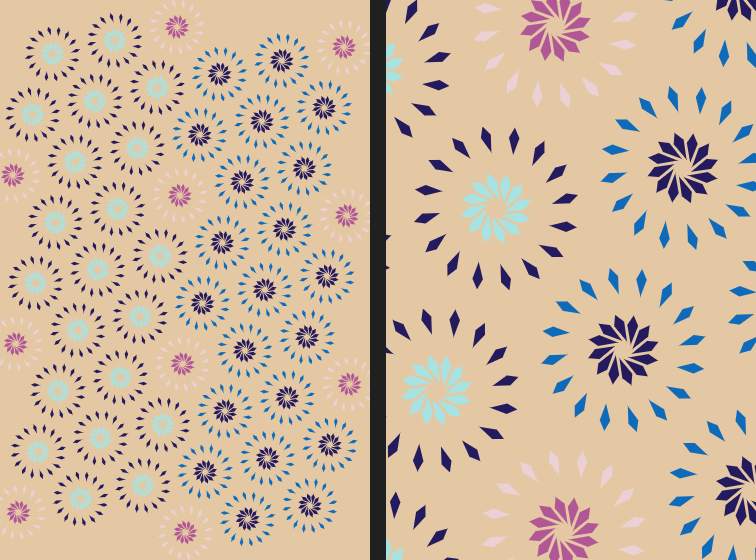
Left: the whole. Right: its middle third, enlarged.
Give the GLSL for this pattern, as a Shadertoy shader.

```glsl
// Firework blossoms on a sandy ground: each is a leaning rosette of kite petals
// inside a ring of loose petals. Blossoms sit on a slanted hexagonal lattice;
// the lattice index picks the pink accents, the side picks the other palettes.

const float DESIGN_HEIGHT = 768.0;   // design units per canvas height
const float TAU = 6.2831853;

const vec3 SAND  = vec3(0.894, 0.784, 0.640);
const vec3 NAVY  = vec3(0.140, 0.100, 0.370);
const vec3 BLUE  = vec3(0.060, 0.420, 0.730);
const vec3 AQUA  = vec3(0.660, 0.890, 0.890);
const vec3 ROSE  = vec3(0.700, 0.340, 0.590);
const vec3 BLUSH = vec3(0.920, 0.820, 0.840);

// Lattice of blossom centres
const vec2 ORIGIN = vec2(72.0, 694.0);
const mat2 LATTICE = mat2(85.4, 18.5, -27.2, -83.2);
const vec2 FIELD_MIN = vec2(10.0, 28.0);
const vec2 FIELD_MAX = vec2(490.0, 738.0);
const float COLUMN_SPLIT = 250.0;

vec2 rotate(vec2 p, float angle) {
    float c = cos(angle), s = sin(angle);
    return vec2(c * p.x - s * p.y, s * p.x + c * p.y);
}

// Signed distance to a kite centred on the x axis, widest at 'shoulder' (0..1)
float kite(vec2 p, float len, float halfWidth, float shoulder) {
    p = vec2(p.x + 0.5 * len, abs(p.y));
    float wide = shoulder * len;
    vec2 tailNormal = normalize(vec2(-halfWidth, wide));
    vec2 tipNormal = normalize(vec2(halfWidth, len - wide));
    return max(dot(p, tailNormal), dot(p - vec2(len, 0.0), tipNormal));
}

// Kites repeated around a circle; neighbours are tested as leaning petals overlap sectors
float petalRing(vec2 p, float count, float phase, float radius, float lean,
                float len, float halfWidth, float shoulder) {
    float sector = TAU / count;
    float nearest = round((atan(p.y, p.x) - phase) / sector);
    float d = 1e5;
    for (float k = -1.0; k <= 1.0; k++) {
        vec2 q = rotate(p, -(nearest + k) * sector - phase) - vec2(radius, 0.0);
        d = min(d, kite(rotate(q, -lean), len, halfWidth, shoulder));
    }
    return d;
}

float coverage(float d, float pixel) {
    return clamp(0.5 - d / pixel, 0.0, 1.0);
}

void mainImage(out vec4 fragColor, in vec2 fragCoord) {
    float pixel = DESIGN_HEIGHT / iResolution.y;
    vec2 p = fragCoord * pixel;

    // Nearest blossom
    vec2 cell = round(inverse(LATTICE) * (p - ORIGIN));
    vec2 centre = ORIGIN + LATTICE * cell;
    vec2 q = p - centre;

    // Palette: every eighth blossom is pink, the rest follow their column
    bool accent = mod(cell.x - 3.0 * cell.y, 8.0) == 2.0;
    bool leftColumn = centre.x < COLUMN_SPLIT;
    vec3 ringColor = accent ? BLUSH : leftColumn ? NAVY : BLUE;
    vec3 coreColor = accent ? ROSE : leftColumn ? AQUA : NAVY;

    // Outer ring and inner rosette
    float ring = petalRing(q, 16.0, 0.13, 31.8, 0.2, 12.6, 2.4, 0.62);
    float core = petalRing(q, 12.0, 0.10, 10.0, 0.32, 13.4, 2.5, 0.66);

    // Leave the margins of the field empty
    bool inField = all(greaterThan(centre, FIELD_MIN)) && all(lessThan(centre, FIELD_MAX));
    float ink = inField ? 1.0 : 0.0;

    vec3 color = mix(SAND, ringColor, ink * coverage(ring, pixel));
    color = mix(color, coreColor, ink * coverage(core, pixel));
    fragColor = vec4(color, 1.0);
}
```
